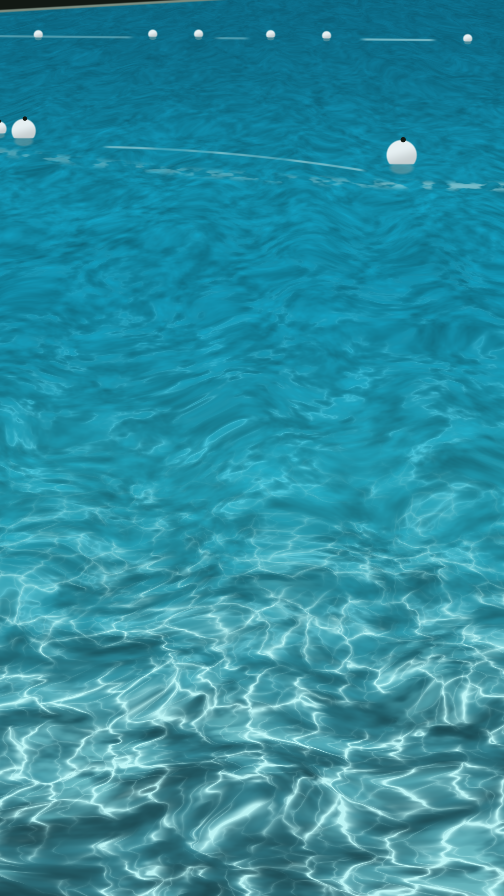
Write a Shadertoy shader that draws this texture.

```glsl
// Clear turquoise lake: sunlit caustics in the shallows, buoy lines near the far shore.
const vec3 FAR_WATER = vec3(0.045, 0.42, 0.53);
const vec3 OPEN_WATER = vec3(0.065, 0.535, 0.645);
const vec3 MID_WATER = vec3(0.12, 0.575, 0.655);
const vec3 SHALLOWS = vec3(0.165, 0.43, 0.48);
const vec3 PALE_BED = vec3(0.42, 0.74, 0.77);
const vec3 SUNLIGHT = vec3(0.76, 0.98, 0.98);
const vec3 FOAM = vec3(0.54, 0.78, 0.82);
const vec3 BUOY_WHITE = vec3(0.90, 0.94, 0.95);
const vec3 SAND = vec3(0.48, 0.55, 0.50);
const vec3 SHORE_DARK = vec3(0.07, 0.10, 0.08);
const float HORIZON = 1.95; // heights are in canvas widths
const float TOP = 1.778;
const vec2 CELL_SCALE = vec2(18.0, 36.0);
const vec2 RIPPLE_SCALE = vec2(11.0, 21.0);
const float CHOP = 0.46; // contrast of the smallest wavelets

float hash(vec2 p) {
  return fract(sin(dot(p, vec2(127.1, 311.7))) * 43758.5453);
}

float noise(vec2 p) {
  vec2 i = floor(p), f = fract(p);
  f = f * f * (3.0 - 2.0 * f);
  return mix(mix(hash(i), hash(i + vec2(1, 0)), f.x),
             mix(hash(i + vec2(0, 1)), hash(i + vec2(1, 1)), f.x), f.y);
}

float fbm(vec2 p) {
  float sum = 0.0, amp = 0.53;
  for (int i = 0; i < 4; i++) {
    sum += amp * noise(p);
    p = mat2(1.6, 0.6, -0.6, 1.6) * p + 7.3;
    amp *= 0.5;
  }
  return sum;
}

// Gap between the two nearest cell centres: zero on the cell borders
float cellGap(vec2 p) {
  vec2 cell = floor(p), f = fract(p);
  float nearest = 8.0, second = 8.0;
  for (int k = 0; k < 9; k++) {
    vec2 o = vec2(k % 3 - 1, k / 3 - 1), id = cell + o;
    float d = length(o + 0.1 + 0.8 * vec2(hash(id), hash(id + 41.7)) - f);
    second = min(second, max(nearest, d));
    nearest = min(nearest, d);
  }
  return second - nearest;
}

float band(float d, float halfWidth, float soft) {
  return 1.0 - smoothstep(halfWidth, halfWidth + soft, abs(d));
}

float span(float x, float a, float b) {
  return smoothstep(a, a + 0.02, x) * smoothstep(b, b - 0.02, x);
}

// Shaded ball cut by its waterline, with a knob and a faint reflection
vec3 drawBuoy(vec3 col, vec2 p, vec2 centre, float r, float px) {
  vec2 d = (p - centre) / r;
  float soft = px / r;
  float mirror = band(length((d + vec2(0, 0.85)) / vec2(0.95, 0.5)), 0.6, 0.4);
  col = mix(col, FOAM * 0.77, 0.6 * mirror);
  float ball = band(length(d), 1.0 - soft, 2.0 * soft) * smoothstep(-0.6 - soft, -0.6 + soft, d.y);
  col = mix(col, BUOY_WHITE * (0.86 + 0.14 * smoothstep(-0.6, 0.5, d.y - 0.3 * d.x)), ball);
  float knob = band(length(d - vec2(0.1, 1.02)), 0.14, soft);
  return mix(col, SHORE_DARK, knob * step(0.012, r));
}

void mainImage(out vec4 fragColor, in vec2 fragCoord) {
  vec2 p = fragCoord / iResolution.x;
  float px = 1.0 / iResolution.x, h = max(HORIZON - p.y, 0.12);
  float shallow = 1.0 - smoothstep(0.2, 1.0, p.y);

  // Depth gradient
  vec3 col = mix(SHALLOWS, MID_WATER, smoothstep(0.15, 0.88, p.y));
  col = mix(col, OPEN_WATER, smoothstep(0.75, 1.25, p.y));
  col = mix(col, FAR_WATER, smoothstep(1.35, 1.77, p.y));

  // Surface ripples, compressed towards the horizon
  vec2 rp = vec2((p.x - 0.5) / h, -log(h)) * RIPPLE_SCALE;
  vec2 warp = vec2(noise(rp * 0.7), noise(rp * 0.7 + 19.0)) - 0.5;
  rp.y += 1.6 * noise(rp * vec2(0.5, 0.2) + 3.0) - 0.12 * rp.x;
  float ripple = fbm(rp * vec2(0.7, 0.9) + 1.2 * warp);
  float fine = fbm(rp * vec2(1.4, 2.1) + 2.0 * warp + 31.0);
  float chop = fbm(rp * vec2(2.6, 3.6) + 2.5 * warp + 67.0);
  float crest = pow(1.0 - abs(2.0 * chop - 1.0), 7.0) * smoothstep(0.40, 0.68, fine);
  float midZone = smoothstep(0.1, 0.6, p.y) * (1.0 - smoothstep(0.8, 1.45, p.y));
  float chopFade = 0.3 + mix(0.55, 1.0, shallow) * smoothstep(0.15, 0.6, h);
  col *= 1.0 + (ripple + fine - 1.0) * mix(0.16, 0.45, shallow) + (chop - 0.5) * CHOP * chopFade;
  col += 0.16 * crest * midZone;

  // Pale patches of lit bed, combed by ring ripples
  vec3 patches[6] = vec3[6](vec3(0.18, 0.26, 0.10), vec3(0.55, 0.62, 0.07), vec3(0.48, 0.37, 0.07),
    vec3(0.86, 0.44, 0.08), vec3(0.93, 0.06, 0.08), vec3(0.86, 0.69, 0.06));
  float lit = 0.0;
  for (int i = 0; i < 6; i++) {
    vec2 d = (p - patches[i].xy + 0.07 * warp) / patches[i].z;
    lit += exp(-dot(d, d));
  }
  float rings = 0.8 + 0.2 * sin(44.0 * ripple + 9.0 * fine);
  float bed = rings * (lit * smoothstep(0.35, 0.62, chop) + 0.6 * smoothstep(0.48, 0.72, fine));
  col = mix(col, PALE_BED, min(0.85 * bed * shallow, 0.85));

  // Caustic net on the bed, bent and broken by the ripples
  vec2 cp = vec2((p.x - 0.5) * CELL_SCALE.x, CELL_SCALE.y) / h;
  cp += 0.8 * warp + 1.1 * vec2(fine, ripple) + 0.5 * chop;
  float gap = cellGap(cp);
  float net = 1.1 * exp(-gap * 12.0) + 0.2 * exp(-gap * 4.0);
  net += 0.42 * exp(-cellGap(cp * 1.9 + 1.2 * warp) * 10.0);
  net *= shallow * smoothstep(0.25, 0.60, fine + 0.12 * lit) * mix(0.7, 1.0, smoothstep(0.35, 0.6, chop));
  col = mix(col, SUNLIGHT, min(net, 0.95));

  // Near rope and its broken foam trail
  float t = p.x - 0.22;
  float rope = band(p.y - 1.486 + 0.0245 * t + 0.136 * t * t, 0.0006, 1.5 * px);
  col = mix(col, FOAM, (0.35 + 0.5 * noise(p.xx * 25.0)) * rope * span(p.x, 0.2, 0.73));
  float trail = band(p.y - 1.477 + 0.13 * p.x - 0.06 * p.x * p.x, 0.001, 0.013);
  trail *= smoothstep(0.46, 0.66, fbm(p * vec2(40.0, 130.0)));
  col = mix(col, FOAM, trail * mix(0.45, 0.8, smoothstep(0.6, 0.9, p.x)));

  // Far rope, visible in stretches
  float farLine = band(p.y - 1.706 + 0.009 * p.x, 0.0006, 1.5 * px);
  float seen = span(p.x, -0.05, 0.27) + span(p.x, 0.42, 0.50) + 1.6 * span(p.x, 0.71, 0.87);
  col = mix(col, FOAM, 0.5 * farLine * seen);

  // Buoys: x, y, radius
  vec3 buoys[9] = vec3[9](vec3(0.076, 1.709, 0.009), vec3(0.303, 1.710, 0.009),
    vec3(0.394, 1.710, 0.009), vec3(0.537, 1.709, 0.009), vec3(0.648, 1.707, 0.009),
    vec3(0.928, 1.701, 0.009), vec3(-0.002, 1.522, 0.015), vec3(0.047, 1.518, 0.024),
    vec3(0.797, 1.470, 0.030));
  for (int i = 0; i < 9; i++) col = drawBuoy(col, p, buoys[i].xy, buoys[i].z, px);

  // Shore in the top left corner with a sandy rim
  float shore = p.y - TOP + 0.022 * (1.0 - p.x / 0.39);
  col = mix(col, SAND, smoothstep(-px, px, shore + 0.003));
  col = mix(col, SHORE_DARK, smoothstep(-px, px, shore - 0.002));

  fragColor = vec4(clamp(col, 0.0, 1.0), 1.0);
}
```
